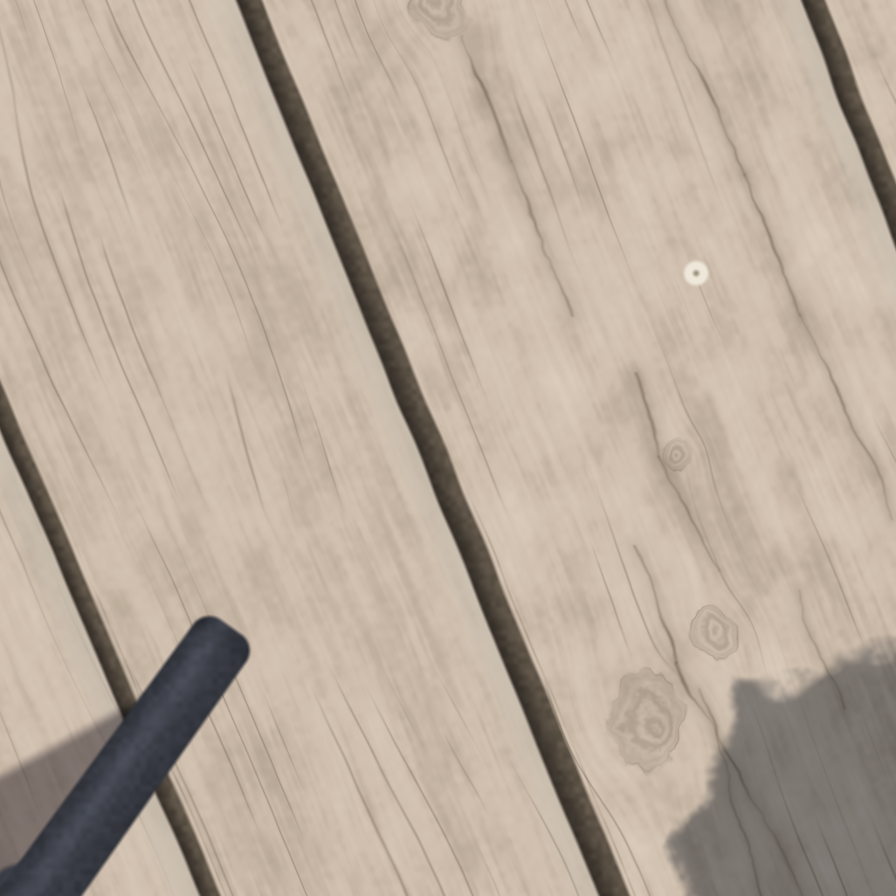
This texture is drawn by a Shadertoy shader. Its source:

```glsl
// Weathered deck boards with dark gaps, knots, a screw, a dark tube and soft shadows.
const vec3 WOOD = vec3(0.812, 0.746, 0.678);
const vec3 WOOD_DARK = vec3(0.620, 0.560, 0.490);
const vec3 WOOD_PALE = vec3(0.890, 0.840, 0.780);
const vec3 EDGE_GREY = vec3(0.765, 0.735, 0.685);
const vec3 CRACK_COLOR = vec3(0.37, 0.32, 0.27);
const vec3 GAP_DARK = vec3(0.215, 0.190, 0.165);
const vec3 GAP_LIGHT = vec3(0.365, 0.325, 0.275);
const vec3 TUBE_COLOR = vec3(0.240, 0.252, 0.288);
const vec3 SHADE = vec3(0.60, 0.62, 0.65);
const float SLANT = 0.408;  // sideways drift of the grain per unit down
const vec2 TUBE_TIP = vec2(0.258, 0.700);
const vec2 TUBE_DIR = vec2(-0.583, 0.813);
const float TUBE_HALF = 0.036;
const vec2 SCREW = vec2(0.777, 0.305);
const vec3 BLOB_SHADOW = vec3(0.962, 0.945, 0.200);  // centre, radius
// Knots: centre, radius
const vec3 KNOTS[4] = vec3[4](
    vec3(0.723, 0.808, 0.050), vec3(0.755, 0.508, 0.019),
    vec3(0.797, 0.707, 0.027), vec3(0.491, 0.003, 0.038));
// Cracks: start, end
const vec4 CRACKS[11] = vec4[11](
    vec4(0.742, 0.0, 0.833, 0.195), vec4(0.833, 0.195, 0.898, 0.352),
    vec4(0.898, 0.352, 1.0, 0.579), vec4(0.516, 0.04, 0.573, 0.18),
    vec4(0.573, 0.18, 0.638, 0.352), vec4(0.710, 0.417, 0.735, 0.51),
    vec4(0.735, 0.51, 0.80, 0.637), vec4(0.71, 0.61, 0.755, 0.74),
    vec4(0.755, 0.74, 0.90, 1.0), vec4(0.785, 0.77, 0.85, 1.0),
    vec4(0.885, 0.66, 0.94, 0.79));
float hash(vec2 p) {
    vec3 h = fract(p.xyx * 0.1031);
    h += dot(h, h.yzx + 33.33);
    return fract((h.x + h.y) * h.z);
}
float noise(vec2 p) {
    vec2 i = floor(p), f = fract(p);
    f = f * f * (3.0 - 2.0 * f);
    return mix(mix(hash(i), hash(i + vec2(1, 0)), f.x),
               mix(hash(i + vec2(0, 1)), hash(i + vec2(1, 1)), f.x), f.y);
}
float fbm(vec2 p) {
    float sum = 0.0;
    for (float amp = 0.5; amp > 0.05; amp *= 0.5) {
        sum += amp * noise(p);
        p = p * 2.03 + 17.3;
    }
    return sum;
}
float segmentDist(vec2 p, vec2 a, vec2 b) {
    vec2 pa = p - a, ba = b - a;
    return length(pa - ba * clamp(dot(pa, ba) / dot(ba, ba), 0.0, 1.0));
}
float inside(float d, float soft) { return 1.0 - smoothstep(-soft, soft, d); }

vec3 boards(vec2 q) {
    vec2 g = vec2(q.x - SLANT * q.y, q.y);
    float right = smoothstep(0.267, 0.287, g.x);
    g.x += 0.012 * (fbm(q * vec2(7.0, 4.0)) - 0.5);
    for (int i = 0; i < 4; i++) {  // grain bends around knots
        vec2 d = q - KNOTS[i].xy;
        g.x -= 0.7 * d.x * exp(-dot(d, d) / (2.5 * KNOTS[i].z * KNOTS[i].z));
    }
    float broad = fbm(g * vec2(24.0, 3.5) + 5.0);
    float blotch = fbm(q * vec2(24.0, 19.0) + 9.0);
    float tone = 0.36 * (broad - 0.47) + (blotch - 0.46) * mix(0.24, 0.52, right);
    tone += 0.14 * noise(g * vec2(105.0, 6.0)) + 0.13 * noise(g * vec2(230.0, 22.0)) - 0.125;
    tone += 0.09 * (noise(q * 130.0) - 0.5);
    vec3 col = mix(WOOD, WOOD_DARK, clamp(tone * 1.8, 0.0, 1.0));
    col = mix(col, WOOD_PALE, clamp(-tone * 1.8, 0.0, 1.0));
    // Thin wandering grain lines, broken up along their length
    float lane = abs(fract(g.x * 34.0 + 1.6 * noise(g * vec2(9.0, 3.0))) - 0.5);
    float broken = smoothstep(0.5, 0.85, noise(g * vec2(34.0, 6.0) + 31.0));
    col = mix(col, CRACK_COLOR, 0.42 * broken * inside(lane - 0.03, 0.07));
    for (int i = 0; i < 4; i++) {  // knot rings
        vec2 d = (q - KNOTS[i].xy) * vec2(1.12, 0.9);
        float r = length(d) / KNOTS[i].z + 0.9 * (fbm(q * 38.0) - 0.47);
        col = mix(col, WOOD_DARK * 0.9, inside(r - 0.85, 0.3) * (0.32 + 0.16 * sin(r * 17.0)));
        col = mix(col, CRACK_COLOR, 0.5 * noise(q * 45.0) * inside(abs(r - 0.95) - 0.02, 0.09));
    }
    vec2 wobble = vec2(0.022 * (fbm(q * vec2(9.0, 17.0)) - 0.47), 0.0);
    for (int i = 0; i < 11; i++) {
        float d = segmentDist(q + wobble, CRACKS[i].xy, CRACKS[i].zw);
        float strength = noise(q * 21.0 + float(i));
        col = mix(col, CRACK_COLOR, (0.25 + 0.55 * strength) * inside(d - 0.0018 * strength, 0.0026));
        col = mix(col, WOOD_DARK, 0.4 * exp(-d * 130.0));
    }
    return col;
}
// Dark slot between boards, with a worn edge on its left
vec3 gap(vec3 col, vec2 q, float start, float slope, float halfWidth) {
    float x = q.x - start - slope * q.y + 0.003 * (noise(q * 18.0) - 0.5);
    col = mix(col, EDGE_GREY, 0.55 * smoothstep(-0.06, -0.015, x) * step(x, 0.0));
    float rim = smoothstep(0.5, 0.65, q.y) * inside(abs(x - halfWidth - 0.006), 0.003);
    col = mix(col, CRACK_COLOR, 0.7 * rim * noise(q * 40.0));
    vec3 slot = mix(GAP_DARK, GAP_LIGHT, smoothstep(-halfWidth, halfWidth * 0.7, x));
    return mix(col, slot * (0.9 + 0.2 * noise(q * 160.0)), inside(abs(x) - halfWidth, 0.003));
}
void mainImage(out vec4 fragColor, in vec2 fragCoord) {
    vec2 q = fragCoord / iResolution.xy;
    q.y = 1.0 - q.y;  // measured down from the top
    vec3 col = gap(boards(q), q, 0.277, SLANT, 0.0145 + 0.003 * q.y);
    col = gap(col, q, 0.907, 0.385, 0.0135);
    col = gap(col, q, -0.195, 0.430, 0.0115);
    // Screw head
    float screw = length(q - SCREW);
    col = mix(col, vec3(0.93, 0.91, 0.85), inside(screw - 0.0135, 0.003));
    col = mix(col, vec3(0.60, 0.56, 0.48), inside(screw - 0.003, 0.003));
    // Shadows on the wood
    float blob = length(q - BLOB_SHADOW.xy) - BLOB_SHADOW.z + 0.09 * (fbm(q * 17.0) - 0.47);
    col *= mix(vec3(1.0), SHADE, inside(blob, 0.014));
    float along = dot(q - TUBE_TIP, TUBE_DIR);
    float across = dot(q - TUBE_TIP, vec2(-TUBE_DIR.y, TUBE_DIR.x));
    float wedge = inside(0.866 - 0.545 * q.x - q.y, 0.010) * smoothstep(-0.01, 0.01, across);
    col *= mix(vec3(1.0), SHADE * vec3(1.0, 0.95, 0.95), wedge);
    // Joint and tube with a rounded end
    float joint = length((q - vec2(0.035, 1.0)) * vec2(0.75, 1.0)) - 0.038;
    col = mix(col, TUBE_COLOR * (0.8 + 0.5 * noise(q * 70.0)), inside(joint, 0.004));
    float radius = TUBE_HALF + 0.010 * along, corner = 0.022, side = across / radius;
    vec2 box = vec2(abs(across) - radius, -along) + corner;
    float tube = length(max(box, 0.0)) + min(max(box.x, box.y), 0.0) - corner;
    float light = 0.92 + 0.25 * exp(-8.0 * (side - 0.25) * (side - 0.25)) - 0.12 * side * side;
    light += 0.16 * (noise(q * 150.0) - 0.5) - 0.12 * inside(along - 0.022, 0.012);
    fragColor = vec4(mix(col, TUBE_COLOR * light, inside(tube, 0.003)), 1.0);
}
```
